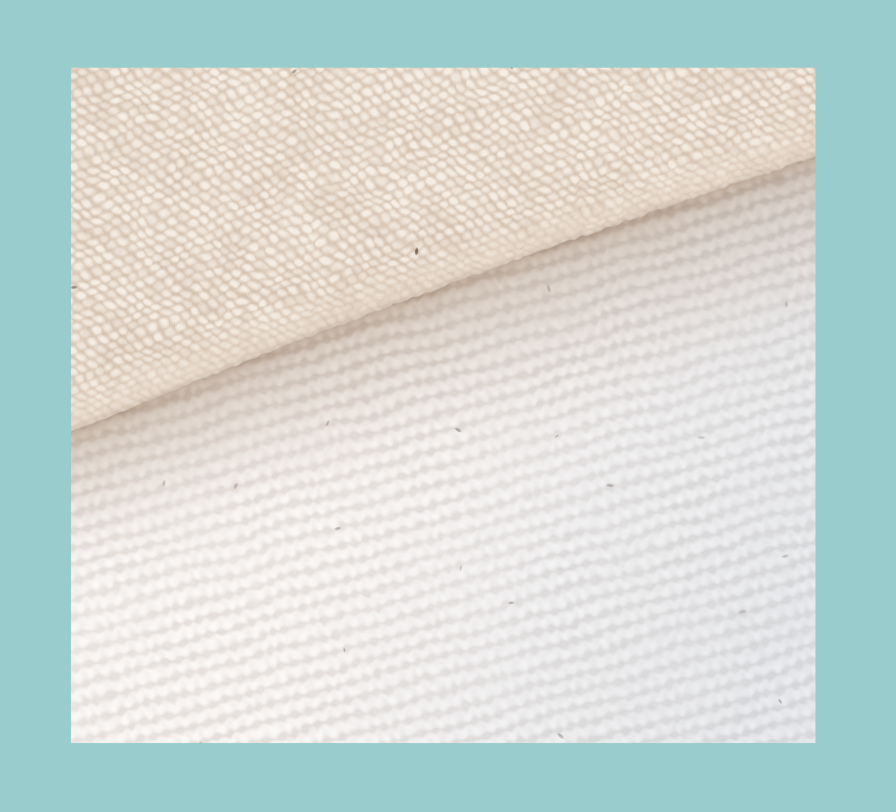
Reproduce this texture procedurally as a Shadertoy shader.

```glsl
// Two layers of cotton canvas inside a flat teal border: a folded cream cloth
// casts a soft shadow on a ribbed white cloth. Weaves are staggered cells bent
// by value noise; fibre, flecks and uneven yarn come from a sine-free hash.

const vec3 BORDER = vec3(0.60, 0.80, 0.80);
const vec3 CREAM = vec3(0.945, 0.908, 0.868);
const vec3 CREAM_GAP = vec3(0.815, 0.735, 0.660);
const vec3 WHITE = vec3(0.955, 0.940, 0.930);
const vec3 COOL = vec3(0.885, 0.890, 0.902);
const vec3 SHADOW = vec3(0.675, 0.580, 0.495);
const vec3 FLECK = vec3(0.36, 0.29, 0.24);

const vec2 PANEL_MIN = vec2(0.0876, 0.0848);
const vec2 PANEL_MAX = vec2(1.0043, 0.9167);
const float FOLD_LEFT = 0.468;      // fold height at the left of the panel
const float FOLD_SLOPE = 0.3687;
const float FOLD_BULGE = 0.010;
const float RIB_SLOPE = 0.27;
const float RIB_PITCH = 0.0215;
const float BEAD_PITCH = 0.0175;
const vec2 LOOP_PITCH = vec2(0.0145, 0.0125);
const float FLECK_CELL = 0.055;
const float FLECK_CHANCE = 0.10;
const float TAU = 6.28318;

float hash(vec2 p) {
    vec3 q = fract(vec3(p.xyx) * 0.1031);
    q += dot(q, q.yzx + 33.33);
    return fract((q.x + q.y) * q.z);
}

float noise(vec2 p) {
    vec2 i = floor(p), f = fract(p);
    f = f * f * (3.0 - 2.0 * f);
    float low = mix(hash(i), hash(i + vec2(1, 0)), f.x);
    float high = mix(hash(i + vec2(0, 1)), hash(i + vec2(1, 1)), f.x);
    return mix(low, high, f.y);
}

// Height of the fold above the bottom of the canvas
float foldHeight(float x) {
    float t = (x - PANEL_MIN.x) / (PANEL_MAX.x - PANEL_MIN.x);
    return FOLD_LEFT + FOLD_SLOPE * (x - PANEL_MIN.x) + FOLD_BULGE * 4.0 * t * (1.0 - t);
}

// Rounded yarn loops in staggered rows, 0 in the gaps and 1 on the crowns
float loops(vec2 p) {
    vec2 g = p / LOOP_PITCH;
    g += 0.7 * vec2(noise(g * 0.45), noise(g * 0.45 + 41.0));
    float row = floor(g.y);
    g.x += 0.5 * mod(row, 2.0);
    vec2 id = vec2(floor(g.x), row);
    vec2 q = fract(g) - 0.5;
    q.x += 0.35 * q.y + 0.16 * (hash(id) - 0.5);
    float crown = 1.0 - smoothstep(0.12, 0.62, length(q * vec2(1.0, 0.85)));
    return crown * mix(0.65, 1.1, hash(id + 7.0));
}

// Sparse plant flecks: one short sliver in a few hashed cells
float flecks(vec2 p, float px) {
    vec2 g = p / FLECK_CELL;
    vec2 id = floor(g);
    float keep = step(hash(id + 19.0), FLECK_CHANCE);
    vec2 center = 0.25 + 0.5 * vec2(hash(id + 3.0), hash(id + 11.0));
    vec2 q = (g - id - center) * FLECK_CELL;
    float a = TAU * hash(id + 29.0);
    q = mat2(cos(a), -sin(a), sin(a), cos(a)) * q;
    float size = mix(0.0012, 0.0028, hash(id + 37.0));
    float d = length(q * vec2(0.6, 1.3)) - size;
    return keep * (1.0 - smoothstep(-px, px, d)) * mix(0.35, 0.9, hash(id + 53.0));
}

vec3 foldedCloth(vec2 p, float h) {
    // Rows tighten where the cloth turns over the fold
    float along = p.x + FOLD_SLOPE * p.y;
    float across = h + 0.016 * (1.0 - exp(-h / 0.03));
    float crown = loops(vec2(along, across));
    float relief = mix(0.35, 1.0, smoothstep(0.0, 0.07, h));
    float tone = mix(0.78, crown, relief);
    tone += 0.30 * (noise(p * 210.0) - 0.5) + 0.20 * (noise(p * 28.0) - 0.5);
    vec3 color = mix(CREAM_GAP, CREAM, clamp(0.30 + 0.85 * tone, 0.0, 1.15));
    color *= 1.0 - vec3(0.05, 0.075, 0.10) * exp(-h / 0.035);
    return color * (1.0 - 0.10 * exp(-h / 0.004));
}

vec3 ribbedCloth(vec2 p, float d) {
    // Broad light: warm shadow under the fold, cool falloff to the right
    float cool = smoothstep(0.15, 1.0, p.x - 0.45 * p.y);
    vec3 color = mix(WHITE, COOL, cool);
    float reach = mix(0.105, 0.155, p.x);
    float shade = 0.42 * exp(-d / 0.016) + 0.36 * exp(-d * d / (reach * reach));
    color = mix(color, SHADOW, shade);

    // Beaded ribs with a narrow groove below each row
    float v = (p.y - RIB_SLOPE * p.x) / RIB_PITCH;
    v += 0.35 * (noise(p * 17.0) - 0.5) + 0.22 * (noise(p * 75.0) - 0.5);
    float row = floor(v);
    float u = (p.x + RIB_SLOPE * p.y) / BEAD_PITCH + 0.43 * row;
    u += 0.6 * noise(p * 40.0);
    float bead = cos(TAU * u);
    float groove = 0.5 + 0.5 * cos(TAU * (v + 0.09 * bead));
    float relief = 0.020 - 0.075 * groove * groove + 0.012 * bead * (1.0 - groove);
    relief *= mix(0.75, 1.2, noise(p * 13.0 + 5.0));
    relief += 0.022 * (noise(p * 190.0) - 0.5);
    return color + relief * mix(vec3(0.85, 1.0, 1.08), vec3(0.9), cool);
}

void mainImage(out vec4 fragColor, in vec2 fragCoord) {
    float px = 1.0 / iResolution.y;
    vec2 p = fragCoord * px;

    // Cloth layers meet along a slightly fuzzy fold
    float fuzz = 0.003 * (noise(vec2(p.x * 130.0, 2.0)) - 0.5);
    float h = p.y - foldHeight(p.x) + fuzz;
    float top = smoothstep(-px, px, h);
    vec3 cloth = mix(ribbedCloth(p, max(-h, 0.0)), foldedCloth(p, max(h, 0.0)), top);
    cloth = mix(cloth, FLECK, flecks(p, px) * mix(0.5, 1.0, top));

    // Border
    vec2 inset = min(p - PANEL_MIN, PANEL_MAX - p);
    float panel = smoothstep(-0.5 * px, 0.5 * px, min(inset.x, inset.y));
    fragColor = vec4(clamp(mix(BORDER, cloth, panel), 0.0, 1.0), 1.0);
}
```
